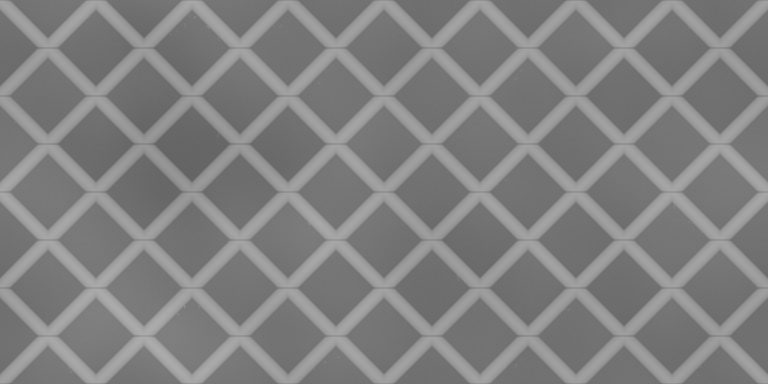
Write a Shadertoy shader that draws this pattern.

```glsl
// Grey diagonal lattice of soft rounded bars over worn diamond panels, tiling 8 by 4.

const float TAU = 6.2831853;

float hash(vec2 p) {
    return fract(sin(dot(p, vec2(127.1, 311.7))) * 43758.55);
}

// Dot product of a corner's random gradient with the offset from it
float corner(vec2 cell, vec2 offset, vec2 period) {
    float angle = TAU * hash(mod(cell, period) + 0.37 * period);
    return dot(vec2(cos(angle), sin(angle)), offset);
}

// Gradient noise that wraps after one unit of uv
float noise(vec2 uv, vec2 period) {
    vec2 p = uv * period, i = floor(p), f = p - i;
    vec2 u = f * f * f * (f * (f * 6.0 - 15.0) + 10.0), e = vec2(0.0, 1.0);
    float low = mix(corner(i, f, period), corner(i + e.yx, f - e.yx, period), u.x);
    float high = mix(corner(i + e, f - e, period), corner(i + 1.0, f - 1.0, period), u.x);
    return mix(low, high, u.y);
}

void mainImage(out vec4 fragColor, in vec2 fragCoord) {
    vec2 uv = fragCoord / iResolution.xy;
    vec2 repeats = vec2(8.0, 4.0);
    vec2 p = uv * repeats;
    float pixel = repeats.y / iResolution.y;

    // Diagonal axes: bars run along whole values of either one
    vec2 diagonal = vec2(p.x + p.y, p.x - p.y);
    vec2 offset = diagonal - floor(diagonal + 0.5);
    float dist = min(abs(offset.x), abs(offset.y));
    vec2 joint = 0.5 * vec2(offset.x + offset.y, offset.x - offset.y);

    // Panel identity, wrapped at the canvas edges
    vec2 id = floor(diagonal);
    vec2 panelCentre = 0.5 * vec2(id.x + id.y + 1.0, id.x - id.y);
    vec2 panelId = mod(floor(2.0 * panelCentre + 0.5), 2.0 * repeats);
    vec2 local = p - panelCentre;

    // Broad staining, strongest left of centre
    float side = 0.5 + 0.5 * cos(TAU * (uv.x - 0.24));
    float stain = 0.035 * pow(side, 6.0) * cos(TAU * (uv.y - 0.19));
    stain += mix(0.03, 0.065, side) * noise(uv, vec2(6.0, 3.0));
    stain += 0.012 * noise(uv, vec2(16.0, 8.0));

    // Flat panels with a slight vertical falloff and faint flecks near the upper edges
    float panel = 0.448 + 0.03 * local.y + 0.018 * (hash(panelId) - 0.5);
    float fleck = smoothstep(0.25, 0.5, noise(uv, vec2(160.0, 80.0)));
    fleck *= smoothstep(0.15, 0.4, noise(uv, vec2(14.0, 7.0)));
    fleck *= smoothstep(0.0, 0.15, local.y) * smoothstep(0.25, 0.12, dist);
    panel += 0.06 * fleck;

    // Rounded bars, brightest along the spine
    float halfWidth = 0.102;
    float across = min(dist / halfWidth, 1.0);
    float bar = mix(0.63, 0.55, across * across);

    // Hairline seam through each crossing
    float seam = smoothstep(0.004 + pixel, 0.004, abs(joint.y));
    seam *= smoothstep(0.13, 0.09, abs(joint.x));
    bar -= 0.06 * seam;

    float soft = max(0.015, pixel);
    float shade = mix(bar, panel, smoothstep(halfWidth - soft, halfWidth + soft, dist));
    shade += stain + 0.006 * noise(uv, vec2(200.0, 100.0));
    fragColor = vec4(vec3(shade), 1.0);
}
```
